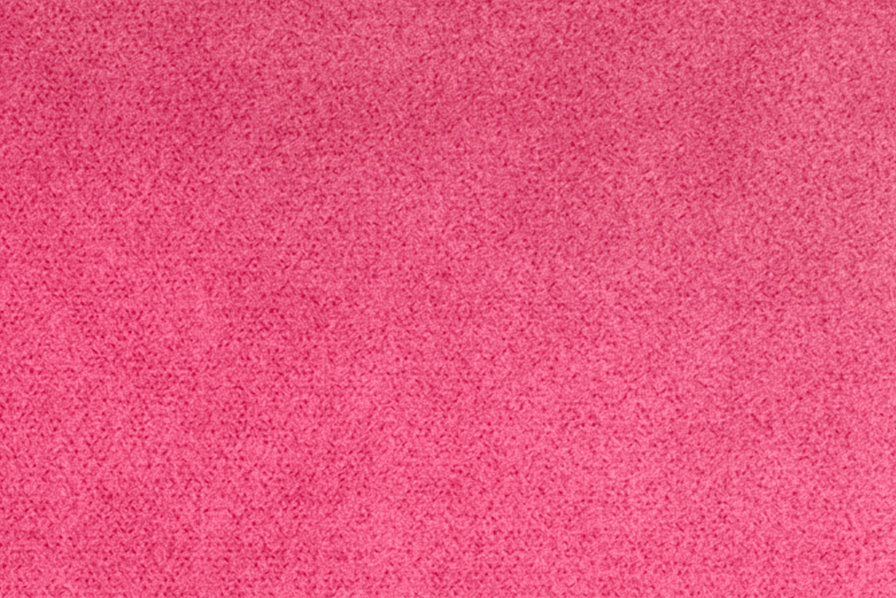
Reproduce this texture procedurally as a Shadertoy shader.

```glsl
// Pink plush knit: staggered stitch pits under short, brushed fibres with soft pile shading.
#define STITCHES vec2(74.0, 84.0)   // stitch columns and rows per canvas height
#define PIT_DEPTH 1.02
#define FIBRE_SIZE vec2(98.0, 190.0) // fibre cells along and across, per canvas height
#define FIBRE_GAIN 0.52
#define CLUMP_GAIN 0.20
#define GRAIN_GAIN 0.40
#define BASE_TONE 0.79
#define SHADE_COLOR vec3(0.807, 0.170, 0.350)
#define LIGHT_COLOR vec3(0.968, 0.448, 0.588)
#define DUSTY_SHIFT vec3(-0.020, 0.016, 0.002)

float hash(vec2 p) {
    vec3 q = fract(vec3(p.xyx) * 0.1031);
    q += dot(q, q.yzx + 33.33);
    return fract((q.x + q.y) * q.z);
}

float cornerSlope(vec2 cell, vec2 offset) {
    float angle = 6.28318 * hash(cell);
    return dot(vec2(cos(angle), sin(angle)), offset);
}

// Gradient noise, roughly -1 to 1
float noise(vec2 p) {
    vec2 i = floor(p), f = fract(p);
    vec2 u = f * f * f * (f * (f * 6.0 - 15.0) + 10.0);
    vec2 e = vec2(0.0, 1.0);
    float low = mix(cornerSlope(i, f), cornerSlope(i + e.yx, f - e.yx), u.x);
    float high = mix(cornerSlope(i + e.xy, f - e.xy), cornerSlope(i + e.yy, f - e.yy), u.x);
    return 1.4 * mix(low, high, u.y);
}

// Stretched noise lying along one direction
float fibres(vec2 p, float angle) {
    float c = cos(angle), s = sin(angle);
    return noise(vec2(c * p.x + s * p.y, c * p.y - s * p.x) * FIBRE_SIZE + 37.0 * angle);
}

// Dark gaps between stitches: jittered, tilted soft ellipses on a staggered grid
float stitchPits(vec2 p, float disorder) {
    vec2 q = p * STITCHES;
    float row = floor(q.y), pits = 0.0;
    for (int j = -1; j <= 1; j++) {
        float r = row + float(j);
        float stagger = 0.5 * mod(r, 2.0);
        float column = floor(q.x - stagger);
        for (int i = -1; i <= 1; i++) {
            vec2 id = vec2(column + float(i), r);
            vec2 jitter = vec2(hash(id + 11.3), hash(id + 47.9)) - 0.5;
            vec2 d = q - id - vec2(stagger, 0.0) - 0.5 - jitter * disorder;
            d.x += d.y * (hash(id + 83.1) - 0.5) * 1.6;
            float depth = mix(0.15, 1.0, smoothstep(0.0, 0.9, hash(id + 5.7)));
            pits += depth * exp(-dot(d * d, vec2(17.0, 10.0)));
        }
    }
    return pits;
}

void mainImage(out vec4 fragColor, in vec2 fragCoord) {
    vec2 uv = fragCoord / iResolution.xy;
    vec2 p = fragCoord / iResolution.y;

    // The cloth is slightly bent, and fuzzier towards the upper right
    vec2 bend = vec2(noise(p * 5.0), noise(p * 5.0 + 19.0)) * 0.006;
    vec2 cloth = p + bend;
    float fuzz = smoothstep(0.3, 1.5, uv.x + 0.7 * uv.y + 0.25 * noise(p * 4.0));

    // Pile: two fibre directions swapped in patches, plus tufts and fine grain
    float lean = smoothstep(-0.35, 0.35, noise(p * 48.0 + 7.0) + 0.25 * fuzz);
    float pile = mix(fibres(cloth, 2.2), fibres(cloth, 0.6), lean);
    float clumps = noise(cloth * 62.0 + 53.0);
    float grain = noise(p * 223.0 + 91.0);
    float glint = smoothstep(0.35, 0.85, fibres(cloth + 3.1, 0.8));

    // Broad shading of the nap
    float nap = 0.13 * noise(p * vec2(1.6, 2.6) + 4.0) + 0.12 * noise(p * 7.0 + 29.0);
    nap += 0.08 * noise(p * 19.0 + 71.0);
    nap += 0.12 * (uv.x - 0.5) - 0.18 * smoothstep(0.25, 1.0, uv.y);
    nap += 0.08 * smoothstep(0.45, 0.0, uv.y);

    float tone = BASE_TONE + nap + FIBRE_GAIN * pile + CLUMP_GAIN * clumps + GRAIN_GAIN * grain;
    tone += 0.25 * glint;
    tone -= PIT_DEPTH * mix(1.0, 0.75, fuzz) * stitchPits(cloth, mix(0.3, 0.7, fuzz));
    tone = clamp(tone, -0.4, 1.4);

    // Dusty pink at the top and right, vivid pink at the lower left
    float dusty = smoothstep(0.2, 0.95, uv.y + 0.5 * (uv.x - 0.5) + 0.15 * noise(p * 3.0 + 61.0));
    vec3 color = mix(SHADE_COLOR, LIGHT_COLOR, tone) + DUSTY_SHIFT * (2.0 * dusty - 1.0);
    fragColor = vec4(clamp(color, 0.0, 1.0), 1.0);
}
```
